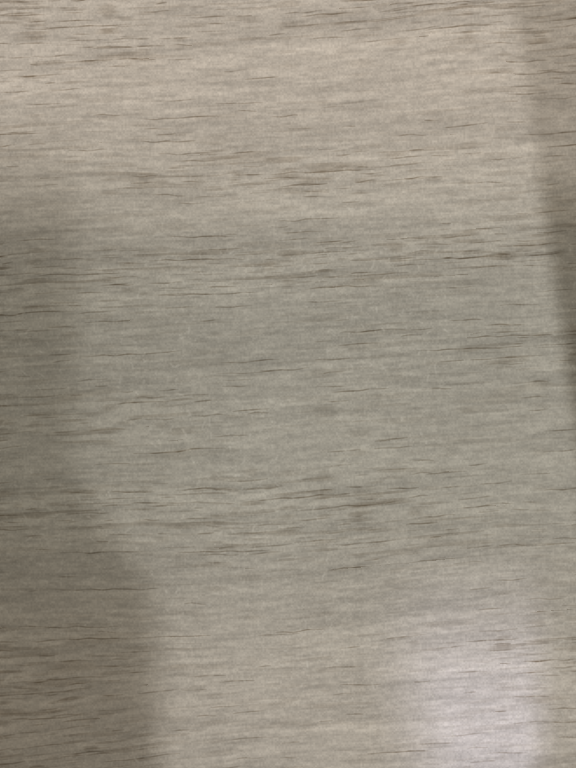
Write a Shadertoy shader that draws this texture.

```glsl
// Pale greige wood laminate: near-horizontal grain, fine scuffs and soft shadows.

const vec3 TOP_COLOR    = vec3(0.705, 0.662, 0.606);
const vec3 MIDDLE_COLOR = vec3(0.604, 0.584, 0.534);
const vec3 BOTTOM_COLOR = vec3(0.655, 0.622, 0.572);
const vec3 GLOSS_COLOR  = vec3(0.780, 0.748, 0.738);
const vec3 PORE_TINT    = vec3(0.68, 0.64, 0.59);
const vec3 SCUFF_COLOR  = vec3(0.76, 0.74, 0.69);
const vec3 SHADOW_TINT  = vec3(0.95, 1.0, 1.10);
const float GRAIN_SLOPE  = 0.055;
const float FIBRE_AMOUNT = 0.25;
const float SPECK_AMOUNT = 0.085;
const float PORE_WIDTH   = 0.0008;
const float SCUFF_WIDTH  = 0.0016;

float hash(vec2 p) {
    vec3 q = fract(vec3(p.xyx) * 0.1031);
    q += dot(q, q.yzx + 33.33);
    return fract((q.x + q.y) * q.z);
}

float noise(vec2 p) {
    vec2 i = floor(p), f = fract(p);
    f = f * f * (3.0 - 2.0 * f);
    return mix(mix(hash(i), hash(i + vec2(1, 0)), f.x),
               mix(hash(i + vec2(0, 1)), hash(i + vec2(1, 1)), f.x), f.y);
}

// Thin broken dash in each cell of a row-shifted grid.
float pores(vec2 p, vec2 cell, float density, float seed, float px) {
    vec2 q = p / cell;
    q.x += 7.0 * hash(vec2(floor(q.y), seed));
    vec2 id = floor(q) + seed * 17.0, f = fract(q);
    float halfLength = mix(0.12, 0.48, hash(id + 3.1));
    float centre = mix(halfLength, 1.0 - halfLength, hash(id + 5.7));
    float t = (f.x - centre) / halfLength;
    float taper = sqrt(max(0.0, 1.0 - t * t));
    float wobble = 0.003 * (noise(vec2(p.x * 45.0, id.y)) - 0.5);
    float d = abs((f.y - mix(0.4, 0.6, hash(id + 9.2))) * cell.y + wobble);
    float line = 1.0 - smoothstep(0.0, PORE_WIDTH * taper + px, d);
    float broken = mix(0.25, 1.0, noise(vec2(p.x * 90.0, id.y + 50.0)));
    return line * taper * broken * step(hash(id + 1.3), density);
}

// Short faint pale marks at random angles, lightly bent.
float scuffs(vec2 p, float cell, float seed, float px) {
    vec2 q = p / cell, base = floor(q);
    float total = 0.0;
    for (int y = -1; y <= 1; y++)
    for (int x = -1; x <= 1; x++) {
        vec2 id = base + vec2(x, y), key = id + seed * 31.0;
        vec2 d = (q - id - vec2(hash(key), hash(key + 4.3))) * cell;
        float angle = 3.14159 * hash(key + 8.1);
        vec2 along = vec2(cos(angle), sin(angle));
        float u = dot(d, along), v = dot(d, vec2(-along.y, along.x));
        float halfLength = cell * mix(0.12, 0.45, hash(key + 2.9));
        v += (hash(key + 6.6) - 0.5) * u * u / cell;
        float ends = 1.0 - smoothstep(0.2 * halfLength, halfLength, abs(u));
        float line = 1.0 - smoothstep(0.0, SCUFF_WIDTH + px, abs(v));
        total += ends * line * hash(key + 7.7);
    }
    return min(total, 1.0);
}

// Layered fibres, from broad bands to hair-fine streaks, around zero.
float fibres(vec2 p) {
    float sum = 0.26 * (noise(p * vec2(1.6, 15.0)) - 0.5);
    sum += 0.26 * (noise(p * vec2(5.0, 55.0) + 11.0) - 0.5);
    sum += 0.32 * (noise(p * vec2(13.0, 130.0) + 23.0) - 0.5);
    return sum + 0.34 * (noise(p * vec2(40.0, 260.0) + 37.0) - 0.5);
}

// Vertical tone change with a glossy patch at the lower right.
vec3 surface(vec2 uv) {
    vec3 col = mix(MIDDLE_COLOR, TOP_COLOR, smoothstep(0.56, 0.92, uv.y));
    col = mix(col, BOTTOM_COLOR, 1.0 - smoothstep(0.05, 0.40, uv.y));
    float left = 0.70 + 0.25 * max(0.0, 0.14 - uv.y);
    float gloss = smoothstep(left - 0.09, left + 0.09, uv.x);
    gloss *= 1.0 - smoothstep(0.90, 0.98, uv.x);
    return mix(col, GLOSS_COLOR, gloss * (1.0 - smoothstep(0.04, 0.32, uv.y)));
}

// Soft shadow strength along both sides.
float shadow(vec2 uv) {
    float leftEdge = mix(0.28, 0.14, smoothstep(0.20, 0.40, uv.y));
    float left = 1.0 - smoothstep(leftEdge - 0.06, leftEdge + 0.04, uv.x);
    left *= mix(0.22, 0.13, smoothstep(0.1, 0.45, uv.y));
    left *= 1.0 - smoothstep(0.62, 0.88, uv.y);
    float fall = 0.10 * (1.0 - smoothstep(0.0, 0.5, uv.x)) * (1.0 - smoothstep(0.6, 0.9, uv.y));
    float rightEdge = mix(0.99, 0.89, (uv.y - 0.48) / 0.52);
    float right = smoothstep(rightEdge - 0.02, rightEdge + 0.025, uv.x);
    right *= mix(0.27, 0.13, smoothstep(0.72, 0.80, uv.y));
    return left + fall + right;
}

void mainImage(out vec4 fragColor, in vec2 fragCoord) {
    vec2 uv = fragCoord / iResolution.xy, p = fragCoord / iResolution.x;
    float px = 1.0 / iResolution.x;

    // Grain space tilts and wanders gently.
    vec2 g = p;
    g.y -= GRAIN_SLOPE * p.x + 0.022 * noise(p * vec2(2.2, 3.0));
    g.y -= 0.004 * noise(p * vec2(14.0, 9.0));
    vec3 col = surface(uv) * (1.0 + FIBRE_AMOUNT * fibres(g));

    // Irregular soft streaks in bands, with hairline pores among them.
    float band = smoothstep(0.35, 0.75, noise(g * vec2(2.0, 12.0) + 5.0));
    float streak = smoothstep(0.60, 0.95, noise(g * vec2(16.0, 165.0) + 61.0));
    streak += 0.7 * smoothstep(0.62, 0.95, noise(g * vec2(32.0, 210.0) + 83.0));
    float dark = 0.36 * streak * mix(0.35, 1.0, band);
    dark += 0.75 * pores(g, vec2(0.21, 0.021), 0.10 + 0.45 * band, 1.0, px);
    dark += 0.55 * pores(g, vec2(0.08, 0.012), 0.12 + 0.50 * band, 2.0, px);
    col *= mix(vec3(1.0), PORE_TINT, min(dark, 1.0));

    // Pale scuffs gather in worn patches.
    float wear = mix(0.25, 1.0, smoothstep(0.3, 0.7, noise(p * 7.0 + 40.0)));
    wear *= 1.0 - 0.6 * smoothstep(0.72, 0.9, uv.y);
    float scuff = scuffs(p, 0.030, 1.0, px) + 0.8 * scuffs(p, 0.017, 2.0, px);
    col = mix(col, SCUFF_COLOR, 0.30 * wear * min(scuff, 1.0));

    float speck = noise(p * 330.0) + 0.7 * noise(p * vec2(110.0, 170.0) + 70.0) - 0.85;
    col *= (1.0 + SPECK_AMOUNT * speck) * (1.0 - shadow(uv) * SHADOW_TINT);
    fragColor = vec4(clamp(col, 0.0, 1.0), 1.0);
}
```
